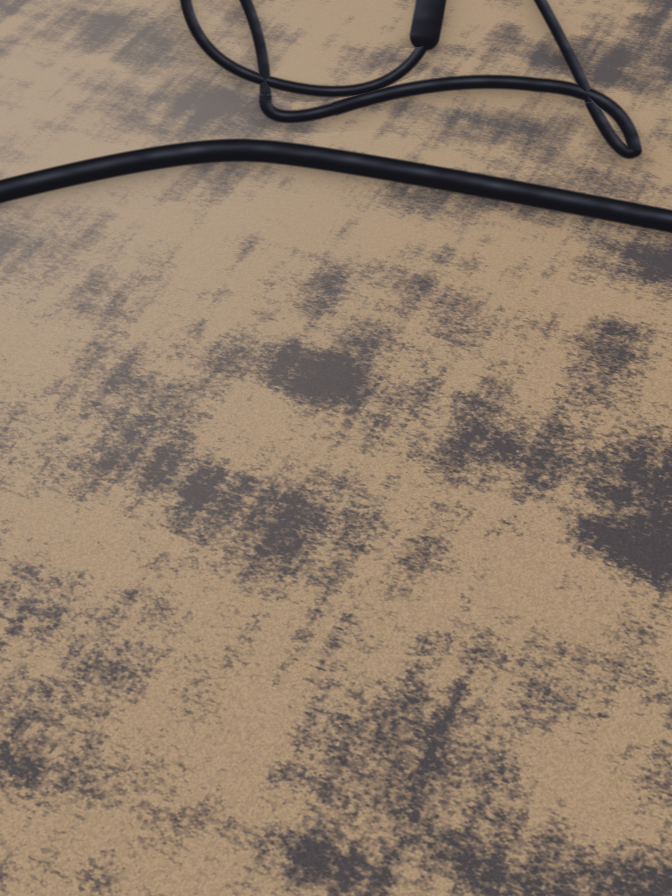
Reproduce this texture procedurally as a WebGL 2 fragment shader.

```glsl
#version 300 es
precision highp float;
// Worn, stained wood seen at a slant, with dark cables lying across its far end.
// Stain is layered value noise on skewed axes, broken up by fine speckle;
// cables are quadratic curves shaded by the offset from their centre line.

#define LIGHT_WOOD vec3(0.665, 0.565, 0.455)
#define DARK_STAIN vec3(0.30, 0.28, 0.29)
#define WARM_EDGE vec3(0.53, 0.42, 0.34)
#define HAZE vec3(0.71, 0.66, 0.61)
#define CABLE_DARK vec3(0.075, 0.075, 0.095)
#define CABLE_SHEEN vec3(0.31, 0.32, 0.37)
#define BAND_PERIOD 0.315
#define SPECKLE_FREQ 120.0
#define SPECKLE_GAIN 0.85
#define STAIN_LOW 0.27
#define STAIN_HIGH 1.02
#define SLANT 0.33

uniform vec2 u_resolution;
out vec4 fragColor;

float hash(vec2 cell) {
    uvec2 k = uvec2(ivec2(cell)) * uvec2(1597u, 3812u) + uvec2(77u, 191u);
    uint n = (k.x ^ (k.y * 2663u)) * 747797u + 28913u;
    n = ((n >> ((n >> 28) + 4u)) ^ n) * 277803u;
    n = (n ^ (n >> 15)) * 73939u;
    return float((n ^ (n >> 16)) & 65535u) / 65535.0;
}

float noise(vec2 p) {
    vec2 i = floor(p), f = fract(p);
    f = f * f * (3.0 - 2.0 * f);
    return mix(mix(hash(i), hash(i + vec2(1, 0)), f.x),
               mix(hash(i + vec2(0, 1)), hash(i + vec2(1, 1)), f.x), f.y);
}

float fbm(vec2 p) {
    float sum = 0.0, gain = 0.53;
    for (int i = 0; i < 4; i++) {
        sum += gain * noise(p);
        p = mat2(1.7, 1.0, -1.0, 1.7) * p + 13.7;
        gain *= 0.5;
    }
    return sum;
}

// Keeps the nearest cable as (offset from centre line, radius)
void addCurve(vec2 p, vec2 a, vec2 b, vec2 c, float radius, inout vec3 nearest) {
    vec2 start = a;
    for (int i = 1; i <= 16; i++) {
        float t = float(i) / 16.0;
        vec2 end = mix(mix(a, b, t), mix(b, c, t), t);
        vec2 seg = end - start;
        float h = clamp(dot(p - start, seg) / dot(seg, seg), 0.0, 1.0);
        vec2 offset = p - start - h * seg;
        if (length(offset) - radius < length(nearest.xy) - nearest.z)
            nearest = vec3(offset, radius);
        start = end;
    }
}

vec3 cables(vec2 p) {
    vec3 n = vec3(9.0, 9.0, 0.01);
    // Thick cable spanning the width
    addCurve(p, vec2(-0.02, 1.043), vec2(0.27, 1.118), vec2(0.38, 1.109), 0.0165, n);
    addCurve(p, vec2(0.38, 1.109), vec2(0.46, 1.108), vec2(1.02, 1.0), 0.0165, n);
    // Thin loop ending in a sleeve
    addCurve(p, vec2(0.275, 1.34), vec2(0.29, 1.24), vec2(0.40, 1.212), 0.008, n);
    addCurve(p, vec2(0.40, 1.212), vec2(0.57, 1.165), vec2(0.63, 1.265), 0.008, n);
    addCurve(p, vec2(0.632, 1.28), vec2(0.638, 1.31), vec2(0.646, 1.36), 0.022, n);
    // Long loop folding back at the right
    addCurve(p, vec2(0.362, 1.34), vec2(0.395, 1.27), vec2(0.395, 1.19), 0.008, n);
    addCurve(p, vec2(0.395, 1.19), vec2(0.39, 1.14), vec2(0.50, 1.172), 0.009, n);
    addCurve(p, vec2(0.50, 1.172), vec2(0.66, 1.225), vec2(0.80, 1.207), 0.010, n);
    addCurve(p, vec2(0.80, 1.207), vec2(0.93, 1.20), vec2(0.945, 1.11), 0.010, n);
    addCurve(p, vec2(0.945, 1.11), vec2(0.925, 1.09), vec2(0.88, 1.18), 0.009, n);
    addCurve(p, vec2(0.88, 1.18), vec2(0.85, 1.25), vec2(0.80, 1.34), 0.008, n);
    return n;
}

vec3 wood(vec2 p) {
    // Skewed axes: x runs across the streaks, y across the broad bands
    vec2 q = (p - vec2(0.5, 0.0)) / (1.0 - SLANT * p.y);
    vec2 s = vec2(0.89 * q.x - 0.45 * q.y, 0.38 * q.x + 0.92 * q.y) + 20.0;
    float patches = fbm(s * vec2(4.0, 6.5)) - 0.5;
    float streaks = fbm(s * vec2(36.0, 5.0)) - 0.5;
    float fibres = fbm(s * vec2(9.0, 34.0)) - 0.5;
    float across = dot(p, vec2(0.38, 0.92)) - 0.62 + 0.12 * patches;
    float band = cos(6.2832 * across / BAND_PERIOD);

    // Speckle softens with distance
    float focus = 1.0 - 0.6 * smoothstep(0.65, 1.2, p.y);
    vec2 g = s * SPECKLE_FREQ;
    float speckle = 0.55 * noise(g * vec2(0.8, 1.3)) + 0.45 * noise(g * vec2(1.7, 2.3) + 31.0) - 0.5;
    float tone = 0.5 + 1.5 * patches + 0.75 * streaks + 0.45 * fibres + 0.13 * band;
    float stain = smoothstep(STAIN_LOW, STAIN_HIGH, tone + SPECKLE_GAIN * focus * speckle);

    vec3 col = mix(LIGHT_WOOD, DARK_STAIN, stain);
    col = mix(col, WARM_EDGE, 0.8 * stain * (1.0 - stain) * noise(s * 7.0));
    col *= 1.0 + 0.13 * focus * (noise(g * 2.4 + 57.0) - 0.5);
    float glow = exp(-3.0 * dot(p - vec2(0.0, 1.05), p - vec2(0.0, 1.05)));
    return mix(col, HAZE, 0.42 * glow + 0.1 * smoothstep(0.8, 1.3, p.y));
}

void main() {
    vec2 p = gl_FragCoord.xy / u_resolution.x;
    vec3 col = wood(p);
    vec3 cable = cables(p);
    float dist = length(cable.xy) - cable.z;

    // Contact shadow, then the cable with a sheen along its upper side
    col *= 1.0 - 0.3 * exp(-max(dist, 0.0) * 75.0) * smoothstep(0.02, -0.02, cable.y);
    float height = cable.y / cable.z;
    float sheen = exp(-9.0 * (height - 0.3) * (height - 0.3)) * (0.45 + 0.55 * noise(p * vec2(38.0, 90.0)));
    float edge = max(0.0025, 1.0 / u_resolution.x);
    col = mix(col, mix(CABLE_DARK, CABLE_SHEEN, sheen * 0.8), smoothstep(edge, -edge, dist));
    fragColor = vec4(col, 1.0);
}
```
